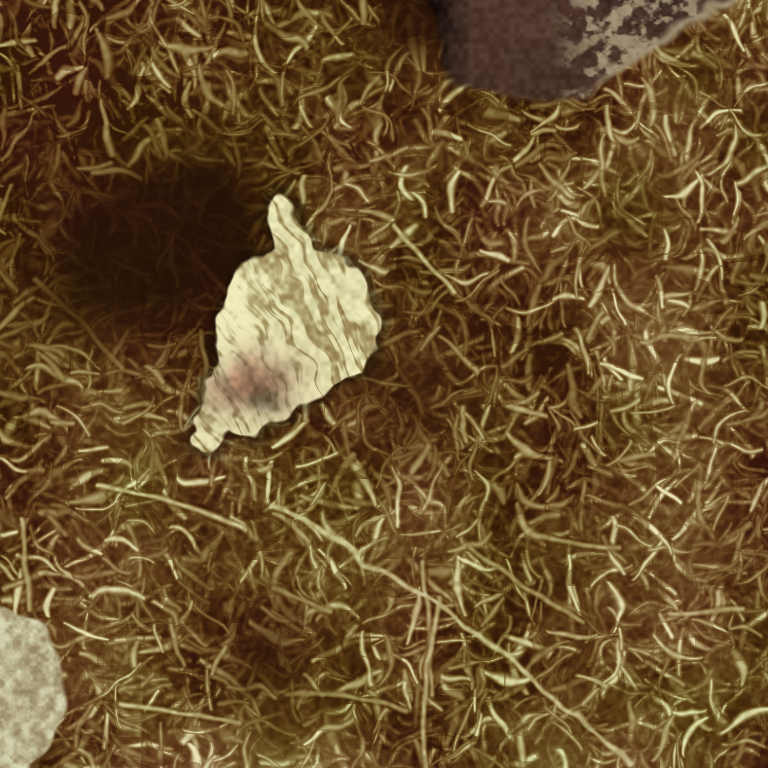
Reproduce this texture procedurally as a WebGL 1 fragment shader.

```glsl
precision highp float;
// Dry matted grass with a pale withered leaf, a shaded rock, a stone and long straws.
uniform vec2 u_resolution;

#define LAYERS 11
#define STRAWS 14
#define CELL 0.048
#define BLADE_WIDTH 0.078
#define BLADE_SPREAD 2.7
#define BLADE_BEND 0.9
#define TONE_DEEP 1.3
#define TONE_TOP 3.1
#define TONE_VARIETY 2.5
#define TONE_LIFT 0.5
#define SHADOW 0.3
#define SOFTNESS 0.0026

vec3 hash3(vec2 p) {
  vec3 q = fract(p.xyx * vec3(0.1031, 0.1030, 0.0973));
  q += dot(q, q.yxz + 33.33);
  return fract((q.xxy + q.yzz) * q.zyx);
}

float noise(vec2 p) {
  vec2 i = floor(p), f = fract(p);
  f *= f * (3.0 - 2.0 * f);
  return mix(mix(hash3(i).x, hash3(i + vec2(1, 0)).x, f.x),
             mix(hash3(i + vec2(0, 1)).x, hash3(i + vec2(1, 1)).x, f.x), f.y);
}

float fbm(vec2 p) {
  return 0.55 * noise(p) + 0.3 * noise(p * 2.1 + 7.3) + 0.15 * noise(p * 4.3 + 3.1);
}

vec2 turn(vec2 p, float a) {
  float c = cos(a), s = sin(a);
  return vec2(c * p.x + s * p.y, c * p.y - s * p.x);
}

float blob(vec2 p, vec2 center, vec2 radius) {
  vec2 d = (p - center) / radius;
  return exp(-dot(d, d));
}

// Distance to a capsule whose radius changes from ra to rb
float taper(vec2 p, vec2 a, vec2 b, float ra, float rb) {
  vec2 ab = b - a;
  float t = clamp(dot(p - a, ab) / dot(ab, ab), 0.0, 1.0);
  return length(p - a - ab * t) - mix(ra, rb, t);
}

// Distance to the middle line of a bent blade lying along x
float blade(vec2 q, float halfLength, float bend) {
  float slope = 2.0 * bend * q.x;
  float y = (q.y + bend * q.x * q.x) / sqrt(1.0 + slope * slope);
  return length(vec2(max(abs(q.x) - halfLength, 0.0), y));
}

// Tone 0..5 runs from shadow through straw to bleached
vec3 strawRamp(float t) {
  vec3 c = mix(vec3(0.20, 0.09, 0.035), vec3(0.34, 0.21, 0.08), clamp(t, 0.0, 1.0));
  c = mix(c, vec3(0.44, 0.33, 0.16), clamp(t - 1.0, 0.0, 1.0));
  c = mix(c, vec3(0.54, 0.45, 0.26), clamp(t - 2.0, 0.0, 1.0));
  c = mix(c, vec3(0.67, 0.61, 0.41), clamp(t - 3.0, 0.0, 1.0));
  c = mix(c, vec3(0.84, 0.82, 0.63), clamp(t - 4.0, 0.0, 1.0));
  return c + 0.1 * clamp(t - 5.0, 0.0, 1.0);
}

float grassTone(vec2 p, float soft) {
  float tone = 0.8, blur = soft / CELL;
  for (int i = 0; i < LAYERS; i++) {
    float layer = float(i), depth = layer / float(LAYERS - 1);
    vec2 offset = hash3(vec2(layer, 5.0)).xy * 31.0;
    vec2 g = p / CELL + offset, home = floor(g);
    for (int k = 0; k < 9; k++) {
      vec2 id = home + vec2(mod(float(k), 3.0), floor(float(k) / 3.0)) - 1.0;
      vec3 h = hash3(id + layer * 57.0), v = hash3(id + layer * 57.0 + 211.0);
      vec2 root = id + h.xy, c = (root - offset) * CELL;
      float flow = 1.3 * sin(c.x * 6.0 + 2.0 * sin(c.y * 5.0)) - 0.8;
      vec2 q = turn(g - root, flow + (h.z - 0.5) * BLADE_SPREAD);
      float d = blade(q, 0.3 + 0.45 * v.x, (v.y - 0.5) * BLADE_BEND);
      float w = BLADE_WIDTH * (0.6 + 0.7 * fract(v.x * 7.0)) * (1.0 - 0.6 * abs(q.x));
      float body = 1.0 - smoothstep(w - blur, w + blur, d);
      float lit = mix(TONE_DEEP, TONE_TOP, depth) + (v.z - 0.5) * TONE_VARIETY;
      lit += 0.4 - 0.7 * min(d / w, 1.0);
      tone *= 1.0 - SHADOW * (1.0 - smoothstep(w, w * 2.2, d));
      tone = mix(tone, lit, body);
    }
  }
  return tone + TONE_LIFT;
}

void main() {
  float side = min(u_resolution.x, u_resolution.y);
  vec2 p = gl_FragCoord.xy / side;
  float soft = max(SOFTNESS, 0.8 / side);
  float grain = noise(p * 150.0) - 0.5, patches = fbm(p * 7.0);
  vec2 warp = vec2(noise(p * 38.0), noise(p * 38.0 + 19.0)) - 0.5;
  vec2 rough = p + 0.014 * warp;

  // Grass and long straws
  float tone = grassTone(p + 0.013 * warp, soft);
  tone += (patches - 0.5) * 2.4 + 0.6 * (p.x - p.y) + 0.9 * grain;
  for (int i = 0; i < STRAWS; i++) {
    vec3 h = hash3(vec2(float(i), 91.0)), v = hash3(vec2(float(i), 37.0));
    vec2 q = turn(p + 0.006 * warp - vec2(h.x, h.y * 0.75), -0.7 + (h.z - 0.5) * 2.2);
    float d = blade(q, 0.04 + 0.07 * v.x, (v.y - 0.5) * 3.0);
    tone *= 1.0 - 0.3 * (1.0 - smoothstep(0.003, 0.009, d));
    tone = mix(tone, 3.5 + v.z + grain, 1.0 - smoothstep(0.003 - soft, 0.003 + soft, d));
  }
  float stalk = blade(turn(rough - vec2(0.6, 0.19), -0.62), 0.29, 0.22);
  tone = mix(tone, 4.4 + grain, 1.0 - smoothstep(0.0035 - soft, 0.0035 + soft, stalk));

  // Cast shadows
  vec2 ragged = rough + 0.06 * (vec2(patches, fbm(p * 7.0 + 40.0)) - 0.5);
  float shade = 1.1 * blob(ragged, vec2(0.15, 0.66), vec2(0.13, 0.12));
  shade += blob(ragged, vec2(0.27, 0.72), vec2(0.09, 0.09));
  shade += 0.7 * blob(ragged, vec2(0.34, 0.14), vec2(0.06, 0.07));
  shade += 0.5 * blob(ragged, vec2(0.53, 0.48), vec2(0.07, 0.10));
  shade += blob(ragged, vec2(0.55, 0.98), vec2(0.06, 0.06));
  shade = min(shade, 1.0);
  tone *= 1.0 - 0.88 * shade;
  vec3 color = strawRamp(tone) + (noise(p * 11.0) - 0.5) * vec3(0.03, -0.02, 0.03);
  color *= 1.0 - 0.25 * shade * shade;

  // Rock with a lichened right side and a pale rim
  vec2 corner = rough - vec2(0.74, 0.865);
  float rim = dot(corner, vec2(0.54, -0.84));
  float rock = max(max(rim, dot(corner, vec2(-0.13, -0.99))),
                   dot(rough - vec2(0.59, 0.885), vec2(-0.96, -0.27)));
  float lichen = smoothstep(0.42, 0.66, fbm(p * vec2(60.0, 75.0))) * smoothstep(0.70, 0.78, p.x);
  lichen = max(lichen, smoothstep(-0.014, -0.004, rim) * smoothstep(0.74, 0.82, p.x));
  vec3 rockColor = vec3(0.32, 0.22, 0.18) * (0.6 + 0.8 * patches) * smoothstep(0.53, 0.63, p.x);
  rockColor = mix(rockColor, vec3(0.64, 0.58, 0.46), 0.9 * lichen) + 0.08 * grain;
  color = mix(color, rockColor, 1.0 - smoothstep(-0.006, 0.007, rock));

  // Pale stone at the lower left
  float stone = length((rough - vec2(-0.02, 0.10)) / vec2(0.105, 0.115)) - 1.0;
  vec3 stoneColor = strawRamp(3.2 + 2.6 * fbm(p * 90.0)) + vec3(-0.03, -0.02, 0.03);
  color = mix(color, stoneColor, 1.0 - smoothstep(-0.03, 0.04, stone));

  // Withered leaf with creases, a stained tip and a short stem
  float leaf = taper(rough, vec2(0.385, 0.575), vec2(0.315, 0.48), 0.104, 0.05);
  leaf = min(leaf, taper(rough, vec2(0.36, 0.73), vec2(0.39, 0.65), 0.014, 0.03));
  leaf = min(leaf, taper(ragged, vec2(0.30, 0.49), vec2(0.275, 0.445), 0.035, 0.018));
  leaf += 0.008 * (noise(p * 75.0) - 0.5);
  vec2 along = turn(rough - vec2(0.38, 0.68), -1.0 - 1.5 * (p.x - 0.38));
  float crease = 1.0 - abs(2.0 * fbm(along * vec2(12.0, 60.0)) - 1.0);
  float leafTone = 5.7 - 1.7 * smoothstep(0.7, 1.0, crease) + 1.4 * grain - 2.0 * (patches - 0.5);
  float stain = blob(ragged, vec2(0.32, 0.505), vec2(0.065, 0.04));
  vec3 stainColor = vec3(0.48, 0.34, 0.26) * (1.5 - 0.6 * crease + 0.4 * grain);
  stainColor *= 1.0 - 0.6 * blob(rough, vec2(0.345, 0.475), vec2(0.022, 0.014));
  vec3 leafColor = mix(strawRamp(leafTone), stainColor, 0.9 * stain);
  color *= 1.0 - 0.35 * (1.0 - smoothstep(0.0, 0.02, leaf));
  color = mix(color, leafColor, 1.0 - smoothstep(-soft, soft, leaf));

  gl_FragColor = vec4(clamp(color, 0.0, 1.0), 1.0);
}
```
